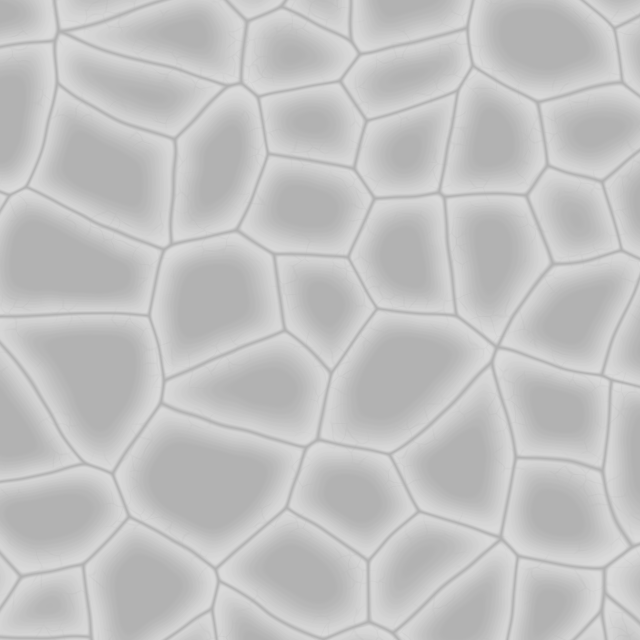
Reproduce this texture procedurally as a Shadertoy shader.

```glsl
const float CELLS = 7.1;            // seed grid across the canvas
const float JITTER = 1.0;
const float DROPOUT = 0.28;         // share of seeds left out, varies the cell sizes
const vec2 CELL_OFFSET = vec2(31.0, 54.0);
const float CRACK_CELLS = 44.0;     // hairline network density
const float SEAM_HALF_WIDTH = 0.0024;
const float SEAM_BLUR = 0.0034;
const float SEAM_STRENGTH = 0.92;
const float JUNCTION_ROUNDING = 0.0016;
const float PLATEAU_ROUNDING = 0.012;
const float RIM_START = -0.008;
const float RIM_END = 0.047;
const float BANDS = 8.0;
const float BAND_STRENGTH = 0.65;
const float RIM_GRAY = 0.858;
const float PLATEAU_GRAY = 0.698;
const float SEAM_GRAY = 0.685;
const float HALO_DEPTH = 0.016;
const float CRACK_DEPTH = 0.018;

vec2 hash2(vec2 cell) {
    uvec2 q = uvec2(ivec2(cell) + 4096);
    uint h = q.x * 1597334677u ^ q.y * 3812015801u;
    h = (h ^ (h >> 15)) * 2246822519u;
    h = (h ^ (h >> 13)) * 3266489917u;
    h ^= h >> 16;
    return vec2(float(h & 65535u), float(h >> 16)) / 65535.0;
}

vec2 noise2(vec2 p) {
    vec2 i = floor(p), f = fract(p);
    f = f * f * (3.0 - 2.0 * f);
    vec2 low = mix(hash2(i), hash2(i + vec2(1, 0)), f.x);
    vec2 high = mix(hash2(i + vec2(0, 1)), hash2(i + vec2(1, 1)), f.x);
    return mix(low, high, f.y) * 2.0 - 1.0;
}

bool isEmpty(vec2 cell) {
    return hash2(cell + 700.0).x < DROPOUT;
}

vec2 seedPoint(vec2 cell) {
    return cell + 0.5 + JITTER * (hash2(cell) - 0.5);
}

// Smooth minimum distances to the cell borders, one per rounding radius
vec2 borderDistance(vec2 p, vec2 rounding) {
    vec2 base = floor(p), nearestCell = base, nearest = vec2(0);
    float best = 1e5;
    for (int y = -2; y <= 2; y++)
    for (int x = -2; x <= 2; x++) {
        vec2 cell = base + vec2(x, y);
        if (isEmpty(cell)) continue;
        vec2 r = seedPoint(cell) - p;
        float d = dot(r, r);
        if (d < best) { best = d; nearest = r; nearestCell = cell; }
    }
    vec2 sum = vec2(1e-30);
    for (int y = -3; y <= 3; y++)
    for (int x = -3; x <= 3; x++) {
        vec2 cell = nearestCell + vec2(x, y);
        if ((x == 0 && y == 0) || isEmpty(cell)) continue;
        vec2 r = seedPoint(cell) - p;
        float d = dot(0.5 * (r + nearest), normalize(r - nearest));
        sum += exp(-d / rounding);
    }
    return -rounding * log(sum);
}

void mainImage(out vec4 fragColor, in vec2 fragCoord) {
    vec2 uv = fragCoord / iResolution.y;
    float pixel = 1.0 / iResolution.y;

    // Gently bent cell borders
    vec2 bent = uv + 0.016 * noise2(uv * 6.5 + 3.0) + 0.0014 * noise2(uv * 26.0 + 40.0);
    vec2 rounding = vec2(JUNCTION_ROUNDING, PLATEAU_ROUNDING) * CELLS;
    vec2 border = borderDistance(bent * CELLS + CELL_OFFSET, rounding) / CELLS;

    // Pale rim falling in soft steps to a flat gray plateau
    float depth = border.y + 0.0016 * noise2(uv * 38.0).x;
    float fall = smoothstep(RIM_START, RIM_END, depth);
    float level = fall * BANDS;
    float stepped = (floor(level) + smoothstep(0.25, 0.75, fract(level))) / BANDS;
    fall = mix(fall, stepped, BAND_STRENGTH);
    float gray = mix(RIM_GRAY, PLATEAU_GRAY, fall);

    // Faint broken hairlines in the rim
    vec2 crackPos = uv + 0.006 * noise2(uv * 60.0 + 90.0);
    float crackDist = borderDistance(crackPos * CRACK_CELLS + 60.0, vec2(0.02)).x / CRACK_CELLS;
    float hairline = 1.0 - smoothstep(0.0, 0.0008 + pixel, crackDist);
    float patches = smoothstep(-0.2, 0.4, noise2(uv * 32.0 + 7.0).y);
    gray -= CRACK_DEPTH * hairline * patches * (1.0 - smoothstep(0.35, 0.9, fall));

    // Soft dark seams with a weak halo
    float halo = 1.0 - smoothstep(0.0, 0.010, border.x);
    gray -= HALO_DEPTH * halo;
    float blur = max(SEAM_BLUR, pixel);
    float seam = 1.0 - smoothstep(SEAM_HALF_WIDTH - blur, SEAM_HALF_WIDTH + blur, border.x);
    gray = mix(gray, SEAM_GRAY, SEAM_STRENGTH * seam);

    fragColor = vec4(vec3(gray), 1.0);
}
```
